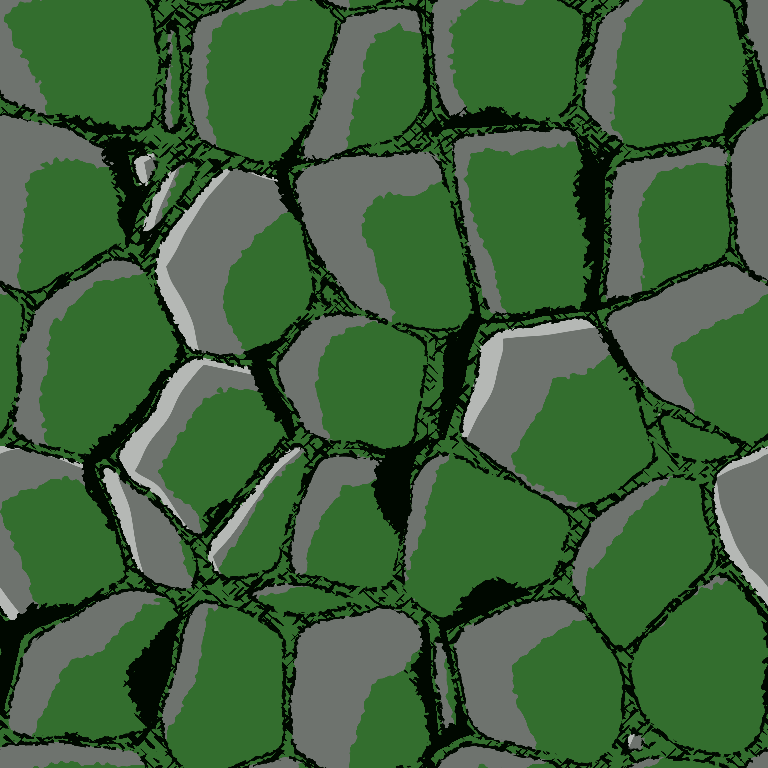
Write a WebGL 2 fragment shader that draws this texture.

```glsl
#version 300 es
precision highp float;
precision highp int;

uniform vec2 u_resolution;
out vec4 fragColor;

const float GRID = 5.0;

vec3 hash(vec2 cell, vec2 period, float seed) {
  uvec3 v = uvec3(floor(vec3(mod(cell + 0.5, period), seed)));
  v = v * 1664525u + 1013904223u;
  v.x += v.y * v.z; v.y += v.z * v.x; v.z += v.x * v.y;
  v ^= v >> 16u;
  v.x += v.y * v.z; v.y += v.z * v.x; v.z += v.x * v.y;
  return vec3(v >> 8u) / 16777216.0;
}

// Value noise that wraps over the unit square
float noise(vec2 uv, vec2 freq) {
  vec2 p = uv * freq, i = floor(p), f = fract(p);
  f = f * f * (3.0 - 2.0 * f);
  vec2 e = vec2(0.0, 1.0);
  return mix(mix(hash(i, freq, 9.0).x, hash(i + e.yx, freq, 9.0).x, f.x),
             mix(hash(i + e, freq, 9.0).x, hash(i + e.yy, freq, 9.0).x, f.x), f.y);
}

// Slanted blades leaning in two directions
float grass(vec2 uv) {
  return max(noise(vec2(uv.x + uv.y, uv.y), vec2(240.0, 105.0)),
             noise(vec2(uv.x - uv.y, uv.y), vec2(220.0, 95.0)));
}

// Position and weight of a site: layer 0 holds stones, layer 1 pebbles
vec3 site(vec2 cell, float layer) {
  vec3 h = hash(cell, vec2(GRID), layer);
  return layer < 0.5 ? vec3(cell + 0.5 + (h.xy - 0.5) * 0.74, h.z * 0.12)
                     : vec3(cell + h.xy, -0.25 - 0.06 * h.z);
}

float power(vec2 p, vec3 s) {
  vec2 d = p - s.xy;
  return dot(d, d) - s.z;
}

float mask(float d) {
  float w = 0.3 * GRID / u_resolution.y;
  return smoothstep(-w, w, d);
}

void main() {
  vec2 uv = gl_FragCoord.xy / u_resolution;
  float broad = noise(uv, vec2(8.0));
  float medium = noise(uv, vec2(24.0));
  float fine = noise(uv, vec2(150.0));
  float blades = grass(uv);
  vec2 p = uv * GRID + (vec2(medium, noise(uv + 0.37, vec2(24.0))) - 0.5) * 0.05;
  vec2 base = floor(p);

  // Stone that owns this point
  vec3 own = vec3(0.0);
  vec3 traits = vec3(0.0);
  float nearest = 1e5;
  for (int k = 0; k < 50; k++) {
    vec2 cell = base + vec2(k % 5, (k / 5) % 5) - 2.0;
    float layer = float(k / 25);
    vec3 s = site(cell, layer);
    float d = power(p, s);
    if (d < nearest) {
      nearest = d;
      own = s;
      traits = hash(cell, vec2(GRID), layer + 5.0);
    }
  }

  // Rounded border, lit side, rim and shaded side
  vec2 light = vec2(-0.88, 0.47);
  float litWidth = mix(0.06, 0.54, traits.x);
  float shadeWidth = max(0.6 * (broad - 0.42), 0.0);
  float borderSum = 0.0, litSum = 1e-9, rim = -1.0, shade = -1.0;
  for (int k = 0; k < 50; k++) {
    vec3 s = site(base + vec2(k % 5, (k / 5) % 5) - 2.0, float(k / 25));
    vec2 away = s.xy - own.xy;
    float span = length(away);
    if (span < 1e-3) continue;
    float d = (power(p, s) - nearest) / (2.0 * span);
    float facing = dot(away / span, light);
    borderSum += exp(-d / 0.04);
    if (facing > 0.0) litSum += exp((facing * litWidth - d) / 0.05);
    rim = max(rim, facing * 0.13 - d);
    shade = max(shade, -facing * shadeWidth - d);
  }
  float border = -0.04 * log(borderSum + 1e-9);
  float lit = 0.05 * log(litSum);

  // Ragged edges
  float gap = 0.012 + 0.05 * (noise(uv + 0.21, vec2(11.0)) - 0.3);
  float edge = border - max(gap, 0.004) - 0.022 * (blades - 0.6);
  lit += 0.28 * (broad - 0.5) + 0.07 * (medium - 0.5) + 0.04 * (fine - 0.5);
  rim += 0.2 * (broad - 0.58) - step(traits.y, 0.84);
  shade += 0.06 * (blades - 0.65) + 0.03 * (fine - 0.5) - 0.045;
  float stone = mask(edge);
  float outline = mask(0.0095 - abs(edge)) * smoothstep(0.3, 0.34, fine);
  float strokes = (1.0 - stone) * smoothstep(0.72, 0.75, blades);

  vec3 green = vec3(0.20, 0.43, 0.18);
  vec3 black = vec3(0.0, 0.03, 0.0);
  vec3 color = mix(green, vec3(0.43, 0.45, 0.43), stone * mask(lit));
  color = mix(color, vec3(0.71, 0.72, 0.71), stone * mask(rim));
  color = mix(color, black, max(max(outline, strokes), mask(shade)));
  fragColor = vec4(color, 1.0);
}
```
